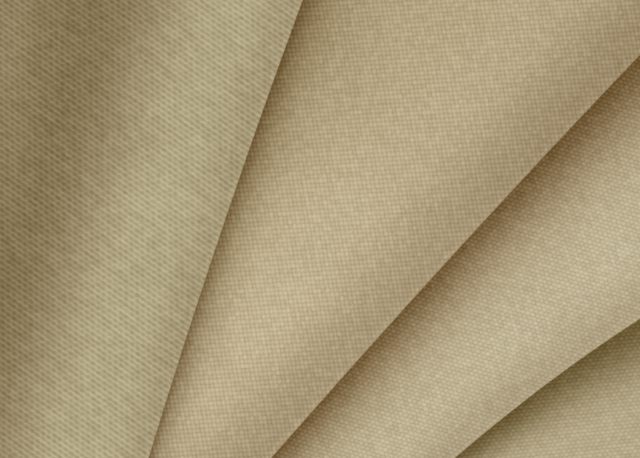
Reproduce this texture procedurally as a WebGL 2 fragment shader.

```glsl
#version 300 es
precision highp float;
// Beige woven cloth in four overlapping diagonal folds with soft shadows.
uniform vec2 u_resolution;
out vec4 fragColor;

float hash(vec2 p) {
  p = fract(p * vec2(0.1031, 0.1137));
  p += dot(p, p.yx + 33.33);
  return fract((p.x + p.y) * p.x * 7.31);
}

float noise(vec2 p) {
  vec2 i = floor(p), f = fract(p);
  f = f * f * (3.0 - 2.0 * f);
  return mix(mix(hash(i), hash(i + vec2(1, 0)), f.x),
             mix(hash(i + vec2(0, 1)), hash(i + vec2(1, 1)), f.x), f.y);
}

vec2 rotate(vec2 p, float a) {
  return vec2(cos(a) * p.x + sin(a) * p.y, cos(a) * p.y - sin(a) * p.x);
}

// Rows of rounded thread bumps, each row shifted by a fraction of a cell
float weave(vec2 q, float shift) {
  float row = floor(q.y);
  float x = q.x + shift * row;
  vec2 c = vec2(fract(x), fract(q.y)) - 0.5;
  float bump = cos(6.2832 * c.x) * 0.5 + cos(6.2832 * c.y) * 0.5;
  return bump + 0.9 * (hash(vec2(floor(x), row) + 300.0) - 0.5);
}

// Diagonal ribs broken into short stitches
float twill(vec2 q) {
  float rib = cos(6.2832 * q.y);
  return 0.65 * rib + 0.35 * cos(6.2832 * (q.x + 0.5 * floor(q.y)))
       + 1.1 * (noise(q * vec2(0.8, 1.5) + 200.0) - 0.5);
}

vec3 cloth(float tone) {
  return mix(vec3(0.40, 0.315, 0.18), vec3(0.76, 0.715, 0.595), tone);
}

void main() {
  vec2 p = gl_FragCoord.xy / u_resolution.y;
  p.x *= 1.399 * u_resolution.y / u_resolution.x;
  float px = 1.0 / u_resolution.y;

  // Signed distances to the fold edges, positive on the lower right
  vec2 e = p.x - vec2(0.593, 0.9945);
  float d1 = (p.x - 0.325 - 0.305 * p.y - 0.032 * p.y * p.y) / 1.055;
  float d2 = (1.14 * e.x - 0.06 * e.x * e.x - p.y) / 1.48;
  float d3 = (0.86 * e.y - 0.27 * e.y * e.y - p.y) / 1.24;

  // Left fold: dim hollow, pale crest, slight turn at the edge
  float tone = mix(0.37, 0.84, smoothstep(-0.42, -0.15, d1));
  tone += 0.12 * smoothstep(0.14, 0.0, p.x) * smoothstep(0.5, 1.0, p.y);
  tone -= 0.16 * smoothstep(-0.12, 0.0, d1);
  tone += 0.05 * (noise(vec2(d1 * 14.0, p.y * 2.0) + 40.0) - 0.5);
  tone += 0.125 * twill(rotate(p, -0.62) * vec2(66.0, 96.0));
  vec3 color = cloth(tone) * vec3(0.99, 1.0, 0.985);

  // Centre fold: warm shadow, broad light, dimmer roll at the right
  float shade = exp(-max(d1, 0.0) / (0.028 + 0.026 * p.y));
  tone = 0.94 - 0.78 * shade - 0.13 * smoothstep(0.3, 1.0, p.y);
  tone -= 0.25 * smoothstep(-0.20, -0.01, d2);
  tone += 0.04 * smoothstep(-0.5, -0.25, d2) * smoothstep(-0.1, -0.25, d2);
  tone += 0.105 * weave(rotate(p, 0.06) * vec2(108.0, 104.0), 0.12);
  vec3 center = cloth(tone) * vec3(1.01, 0.995, 0.965 + 0.025 * smoothstep(-0.45, -0.05, d2));
  color = mix(color, center, smoothstep(-px, px, d1));

  // Right fold: deep wide shadow that opens to the brightest cloth
  shade = exp(-pow(max(d2, 0.0) / (0.058 + 0.045 * p.y), 1.3));
  tone = 0.97 - 0.88 * shade - 0.20 * smoothstep(-0.13, 0.0, d3);
  tone -= 0.06 * smoothstep(0.4, 0.9, p.y);
  tone += 0.105 * weave(rotate(p, -0.28) * vec2(92.0, 118.0), 0.5);
  vec3 right = cloth(tone) * mix(vec3(1.0), vec3(1.02, 0.985, 0.95), shade);
  color = mix(color, right, smoothstep(-px, px, d2));

  // Corner fold: olive shadow over a fine flat weave
  shade = exp(-pow(max(d3, 0.0) / (0.045 + 0.18 * p.y), 1.5));
  tone = 0.86 - 0.80 * shade;
  tone += 0.09 * weave(rotate(p, 0.10) * vec2(90.0, 125.0), 0.5);
  vec3 corner = cloth(tone) * mix(vec3(1.0), vec3(0.98, 1.01, 0.96), shade);
  color = mix(color, corner, smoothstep(-px, px, d3));

  // Thin catch light along each rolled edge
  vec3 offset = (vec3(d1, d2, d3) + 0.006) / 0.004;
  color += 0.02 * dot(exp(-offset * offset), vec3(1.0));

  // Uneven yarn and fibre grain
  color += 0.035 * (noise(p * vec2(170.0, 150.0)) - 0.5);
  color += 0.015 * (noise(p * 9.0 + 70.0) - 0.5);
  fragColor = vec4(clamp(color, 0.0, 1.0), 1.0);
}
```
